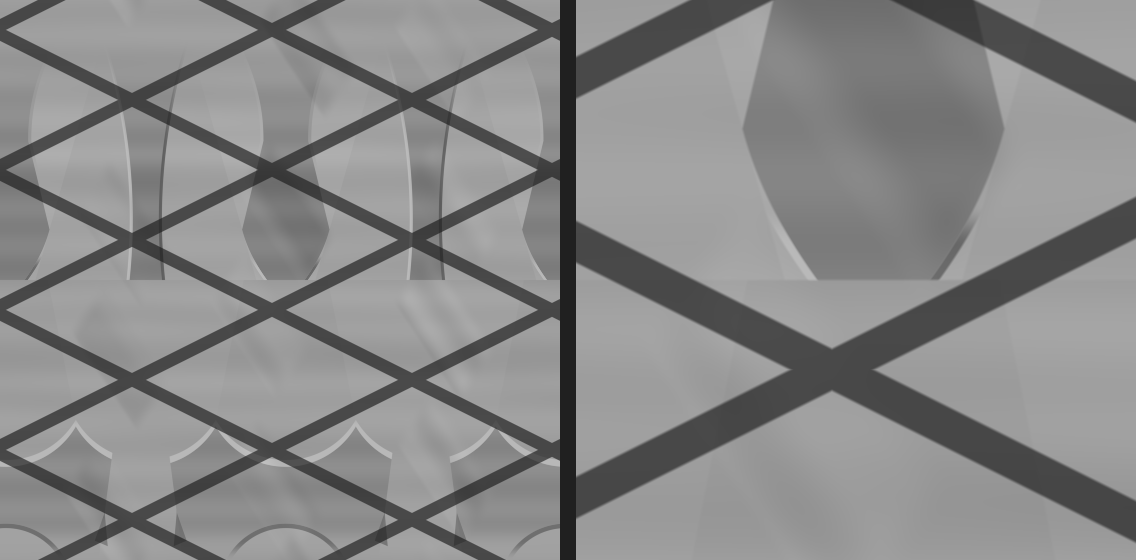
Left: the whole. Right: its middle third, enlarged.
This pattern is drawn by a three.js fragment shader. Its source:

```glsl
// Dark diamond lattice, 2 across by 4 up, over grey banded relief with arches and slanted streaks.
varying vec2 vUv;

const vec2 LATTICE = vec2(2.0, 4.0);
const vec2 CROSSING = vec2(0.4857, 0.9466);
const float BAR_HALF = 0.0111;
const float BAR_TONE = 0.275;
const float BASE_TONE = 0.612;
const float RECESS_TONE = 0.525;
const float LIGHT_RIM = 0.74;
const float DARK_RIM = 0.36;
const float RIM = 0.0055;
const float AXIS = 0.2604;          // mirror axis between two arches
const vec2 PATCHES = vec2(3.0, 4.0);
const float SOFT = 0.0012;

float hash(vec2 p) {
  vec3 q = fract(p.xyx * vec3(0.1031, 0.1030, 0.0973));
  q += dot(q, q.yzx + 33.33);
  return fract((q.x + q.y) * q.z);
}

// Smooth 1D noise in -1..1 that repeats after a whole period
float wrapNoise(float x, float period, float seed) {
  float i = floor(x), f = fract(x);
  float a = hash(vec2(mod(i, period), seed));
  float b = hash(vec2(mod(i + 1.0, period), seed));
  return mix(a, b, f * f * (3.0 - 2.0 * f)) * 2.0 - 1.0;
}

// Signed offset from the nearest copy of a centre
float around(float x, float centre, float period) {
  return (fract((x - centre) / period + 0.5) - 0.5) * period;
}

float inside(float d) { return 1.0 - smoothstep(-SOFT, SOFT, d); }

float bands(float y) {
  return 0.65 * wrapNoise(y * 26.0, 26.0, 3.0) + 0.35 * sin(6.28319 * 13.0 * y);
}

// Upper half: pairs of arches with recessed gaps and lit edges
float arches(float tone, vec2 p, float band) {
  float offset = around(p.x, AXIS, 0.5);
  float d = abs(offset), y = p.y;
  float inner = 0.026 + 0.48 * (y - 0.609) * (y - 0.609);
  float rise = max(y - 0.753, 0.0);
  float outer = min(0.21 - 1.5 * rise * rise, 0.172 + 0.24 * (y - 0.59));
  float foot = max(0.59 - y, 0.0);
  outer += foot * (0.5 + 2.6 * foot);
  float upper = smoothstep(0.5 - SOFT, 0.5 + SOFT, y);
  float fade = upper * (1.0 - smoothstep(0.72, 0.93, y));
  float body = inside(inner - d) * inside(d - outer);
  tone = mix(tone, RECESS_TONE + 0.055 * band, (1.0 - body) * fade);
  tone += 0.02 * body * fade;

  // Faint facets that cross the outer edges
  float facet = inside(0.172 - 0.28 * (y - 0.59) - d);
  tone += 0.022 * facet * fade * body;
  tone -= 0.014 * inside(0.175 - 0.2 * (0.5 - y) - d) * (1.0 - upper) * smoothstep(0.2, 0.36, y);

  // Light falls from the right
  float side = step(0.0, offset);
  float innerRim = inside(abs(d - inner) - RIM * 0.5) * fade;
  tone = mix(tone, mix(LIGHT_RIM, DARK_RIM, side), innerRim * 0.9);
  float ends = 0.3 * smoothstep(0.69, 0.76, y) + 1.0 - smoothstep(0.52, 0.545, y);
  float outerRim = inside(abs(d - outer + RIM * 0.5) - RIM * 0.5) * fade * ends;
  return mix(tone, mix(DARK_RIM, LIGHT_RIM, side), outerRim * 0.8);
}

// Lower part: scallops, flared columns and round domes
float scallops(float tone, vec2 p, float band) {
  float y = p.y;
  float a = around(p.x, 0.0104, 0.25);
  float bowl = length(vec2(a, y - 0.311)) - 0.1445;
  float crescent = length(vec2(a, y - 0.323)) - 0.1445;
  float lower = 1.0 - smoothstep(0.24, 0.26, y);
  float edge = abs(around(p.x, 0.2513, 0.5)) - 0.052 - 0.13 * (0.18 - y);
  float open = inside(-edge) * lower;
  float fade = smoothstep(0.0, 0.075, y);
  tone = mix(tone, RECESS_TONE + 0.02 + 0.05 * band, inside(-bowl) * open * fade);
  tone = mix(tone, LIGHT_RIM - 0.02, inside(bowl) * inside(-crescent) * open);

  // Dark wedges at the column feet
  float wedge = inside(abs(edge) - 0.22 * (0.085 - y)) * inside(0.03 + 0.4 * edge - y);
  tone = mix(tone, 0.42, 0.8 * wedge * lower);

  float dome = length(vec2(around(p.x, 0.0104, 0.5), y + 0.055)) - 0.12;
  float domeFade = smoothstep(0.0, 0.035, y);
  tone = mix(tone, 0.635, inside(dome) * domeFade);
  return mix(tone, DARK_RIM + 0.04, inside(abs(dome + 0.004) - 0.004) * domeFade * 0.85);
}

// Slanted streak patches, scattered on a wrapping grid
float streaks(vec2 p) {
  vec2 cell = floor(p * PATCHES);
  vec2 along = normalize(vec2(1.0, -1.5));
  float sum = 0.0;
  for (int j = -1; j <= 1; j++) {
    for (int i = -1; i <= 1; i++) {
      vec2 c = cell + vec2(float(i), float(j));
      vec2 id = mod(c, PATCHES);
      float seed = hash(id + 17.0);
      vec2 jitter = vec2(seed, hash(id + 41.0)) - 0.5;
      vec2 d = p - (c + 0.5 + 0.4 * jitter) / PATCHES;
      float u = dot(d, along), v = dot(d, vec2(-along.y, along.x));
      float mask = 1.0 - smoothstep(0.085, 0.115, abs(u + 0.4 * v));
      mask *= smoothstep(-0.055, -0.045, v) * (1.0 - smoothstep(0.03, 0.06, v));
      float grain = wrapNoise(dot(p, vec2(24.0, 16.0)), 8.0, floor(seed * 50.0));
      sum += mask * step(0.15, seed) * (0.045 * grain - 0.008);
    }
  }
  return sum;
}

void main() {
  float band = bands(vUv.y);
  float slope = wrapNoise(dot(vUv, vec2(4.0, 20.0)), 4.0, 9.0);
  float tone = BASE_TONE + 0.028 * band + 0.02 * slope;
  tone = arches(tone, vUv, band);
  tone = scallops(tone, vUv, band);
  tone += streaks(vUv);

  // Two families of crossing bars
  vec2 g = (vUv - CROSSING) * LATTICE;
  vec2 f = abs(fract(vec2(g.x + g.y, g.x - g.y) + 0.5) - 0.5) / length(LATTICE);
  float bar = inside(min(f.x, f.y) - BAR_HALF);
  tone = mix(tone, BAR_TONE + 0.35 * (tone - 0.6), bar);
  gl_FragColor = vec4(vec3(tone), 1.0);
}
```
